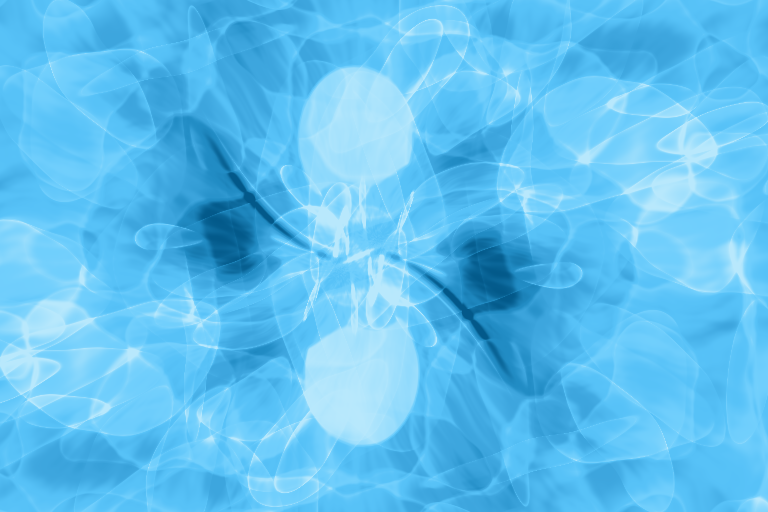
Give the GLSL for this background, as a Shadertoy shader.

```glsl
const vec3 DEEP = vec3(0.01, 0.35, 0.54), TEAL = vec3(0.13, 0.55, 0.77);
const vec3 AZURE = vec3(0.24, 0.65, 0.87), SKY = vec3(0.34, 0.76, 0.97);
const vec3 PALE = vec3(0.44, 0.81, 0.99), ICE = vec3(0.72, 0.91, 0.99);

float hash(vec2 p) {
    vec3 h = fract(vec3(p.xyx) * 0.1031);
    h += dot(h, h.yzx + 33.33);
    return fract((h.x + h.y) * h.z);
}
float noise(vec2 p) {
    vec2 i = floor(p), f = fract(p);
    f = f * f * (3.0 - 2.0 * f);
    return mix(mix(hash(i), hash(i + vec2(1, 0)), f.x),
               mix(hash(i + vec2(0, 1)), hash(i + vec2(1, 1)), f.x), f.y);
}
float fbm(vec2 p) {
    float sum = 0.0, gain = 0.5;
    for (int i = 0; i < 4; i++, gain *= 0.5) {
        sum += gain * noise(p);
        p = mat2(1.6, 1.2, -1.2, 1.6) * p + 7.3;
    }
    return sum;
}
// Position inside an ellipse whose rim has length one
vec2 toEllipse(vec2 p, vec2 centre, vec2 radii, float angle) {
    float c = cos(angle), s = sin(angle);
    return (p - centre) * mat2(c, s, -s, c) / radii;
}
float glow(vec2 p, vec2 centre, vec2 radii, float angle) {
    vec2 d = toEllipse(p, centre, radii, angle);
    return exp(-dot(d, d));
}
// Bent translucent petal, fading on one side, with a fine lit edge
float veil(vec2 p, vec2 centre, vec2 radii, float angle, float gain) {
    vec2 d = toEllipse(p, centre, radii, angle);
    d = vec2(d.x * (1.0 + 0.3 * d.y), d.y + 0.25 * d.x * d.x - 0.1);
    float k = length(d);
    float dist = k * (k - 1.0) / max(length(d / radii), 0.001);
    float lit = smoothstep(0.25, 0.65, noise(d * 1.3 + centre * 9.0));
    float fill = smoothstep(0.003, -0.003, dist) * (0.3 + 0.7 * k * k) * (0.35 + 0.65 * lit);
    return gain * (fill + 1.5 * lit * exp(-abs(dist) / 0.002));
}
// Soft ramp ending in a crisp bright fold
float crease(float v) {
    float f = fract(v);
    return f * f * smoothstep(1.0, 0.94, f) + 0.5 * exp(-abs(f - 0.93) / 0.03) - 0.33;
}
float silk(vec2 p, vec2 seed) {
    vec2 q = p + 0.2 * vec2(fbm(p * 3.0 + seed), fbm(p * 3.0 + seed + 19.0)) - 0.1;
    float folds = crease(noise(q * 3.2 + seed) * 3.0) + 0.7 * crease(noise(q * 5.5 - seed) * 2.5);
    float r = length(q);
    vec2 ray = q / (r + 0.02);
    float fibres = noise(ray * 20.0 + 3.0 * r + seed) - 0.5;
    fibres += 0.8 * smoothstep(0.1, 0.3, r) * (noise(ray * 50.0 + 5.0 * r) - 0.5);
    return 0.14 * folds + 0.08 * fibres + 0.28 * (fbm(q * 7.0 + seed) - 0.47);
}
float scatteredVeils(vec2 p) {
    float sum = 0.0;
    for (int i = 0; i < 12; i++) {
        float n = float(i);
        vec2 centre = vec2(hash(vec2(n, 2.0)) * 1.7 - 0.85, hash(vec2(n, 5.0)) * 0.55);
        vec2 radii = 0.06 + 0.2 * vec2(hash(vec2(n, 11.0)), hash(vec2(n, 17.0)));
        float outer = smoothstep(0.25, 0.5, length(centre));
        sum += veil(p, centre, radii, 6.28 * hash(vec2(n, 23.0)), 0.09 * outer) - 0.006;
    }
    return sum;
}
// Broad shadows and lights of one half
float shading(vec2 p) {
    return 0.16 * glow(p, vec2(-0.64, 0.05), vec2(0.18, 0.16), 0.0)
        + 0.17 * glow(p, vec2(0.0, 0.18), vec2(0.15, 0.18), 0.0)
        + 0.12 * glow(p, vec2(0.50, 0.22), vec2(0.2, 0.12), 0.3)
        - 0.10 * glow(p, vec2(-0.25, 0.1), vec2(0.25, 0.3), 0.3)
        - 0.60 * glow(p, vec2(-0.27, 0.03), vec2(0.14, 0.085), -0.3)
        - 0.36 * glow(p, vec2(-0.27, 0.18), vec2(0.05, 0.13), 0.5)
        - 0.30 * glow(p, vec2(-0.38, 0.27), vec2(0.06, 0.16), 0.4)
        - 0.26 * glow(p, vec2(-0.21, 0.44), vec2(0.12, 0.08), -0.5)
        - 0.32 * glow(p, vec2(0.22, 0.20), vec2(0.10, 0.06), 0.5)
        - 0.24 * glow(p, vec2(0.25, 0.45), vec2(0.13, 0.07), 0.4)
        - 0.14 * glow(p, vec2(0.50, 0.42), vec2(0.2, 0.05), 0.1);
}
// Main petals of one half
float petals(vec2 p) {
    return veil(p, vec2(0.03, 0.16), vec2(0.12, 0.175), 0.1, 0.13)
        + veil(p, vec2(-0.05, 0.19), vec2(0.15, 0.17), 0.2, 0.08)
        + veil(p, vec2(-0.48, 0.28), vec2(0.18, 0.12), -0.6, 0.18)
        + veil(p, vec2(0.47, 0.23), vec2(0.19, 0.13), 0.25, 0.15)
        + veil(p, vec2(0.21, 0.29), vec2(0.09, 0.06), 0.6, 0.13)
        + veil(p, vec2(0.19, 0.10), vec2(0.14, 0.06), 0.65, 0.16)
        + veil(p, vec2(-0.42, -0.01), vec2(0.11, 0.11), -0.4, 0.15)
        + veil(p, vec2(-0.29, 0.31), vec2(0.04, 0.16), 0.2, 0.13)
        + veil(p, vec2(-0.09, 0.06), vec2(0.07, 0.035), -0.35, 0.22)
        + veil(p, vec2(-0.03, 0.04), vec2(0.012, 0.04), -0.2, 0.25);
}
// Bright central bloom, cut by a slanted lower hem
float bloom(vec2 p) {
    float k = length(toEllipse(p, vec2(-0.005, 0.225), vec2(0.112, 0.145), 0.0));
    float hem = p.y - 0.135 - 0.27 * p.x - 0.012 * sin(p.x * 40.0 + 3.5);
    return smoothstep(1.03, 0.96, k) * smoothstep(-0.004, 0.008, hem);
}
// Curved dark seam sweeping into the middle
float seam(vec2 p) {
    float dist = (p.y - 2.8 * p.x * p.x + 0.012) / sqrt(1.0 + 31.0 * p.x * p.x);
    float span = smoothstep(-0.32, -0.2, p.x) * smoothstep(-0.02, -0.08, p.x);
    return span * (0.5 * exp(-pow(dist / 0.008, 2.0)) - 0.35 * exp(-abs(dist - 0.018) / 0.002));
}
vec3 palette(float t) {
    vec3 c = mix(DEEP, TEAL, smoothstep(0.0, 0.25, t));
    c = mix(c, AZURE, smoothstep(0.25, 0.48, t));
    c = mix(c, SKY, smoothstep(0.48, 0.70, t));
    return mix(mix(c, PALE, smoothstep(0.70, 0.88, t)), ICE, smoothstep(0.88, 1.2, t));
}
// Odd displacement, keeping the half-turn symmetry
vec2 bend(vec2 p) {
    return vec2(noise(p + 31.0) - noise(31.0 - p), noise(p + 57.0) - noise(57.0 - p));
}
void mainImage(out vec4 fragColor, in vec2 fragCoord) {
    vec2 p = (fragCoord - iResolution.xy * vec2(0.467, 0.5)) / iResolution.y;
    vec2 w = p + 0.035 * bend(p * 5.0) + 0.012 * bend(p * 12.0);
    float tone = 0.85;
    for (float side = -1.0; side < 2.0; side += 2.0) {
        vec2 q = w * side;
        tone += shading(q) + petals(q) + scatteredVeils(q) - seam(p * side);
        tone += silk(q, vec2(13.0, 41.0)) - 0.02;
    }
    float flower = bloom(mix(p, w, 0.3)) + bloom(-mix(p, w, 0.3));
    tone = mix(tone, 1.1 + 0.5 * silk(p, vec2(5.0, 8.0)), 0.85 * flower);
    // Central spark
    tone += 0.45 * glow(p, vec2(0.0), vec2(0.045, 0.004), 0.42);
    tone += 0.12 * glow(p, vec2(0.0), vec2(0.06, 0.03), 0.42);
    fragColor = vec4(palette(clamp(tone, 0.0, 1.2)), 1.0);
}
```
